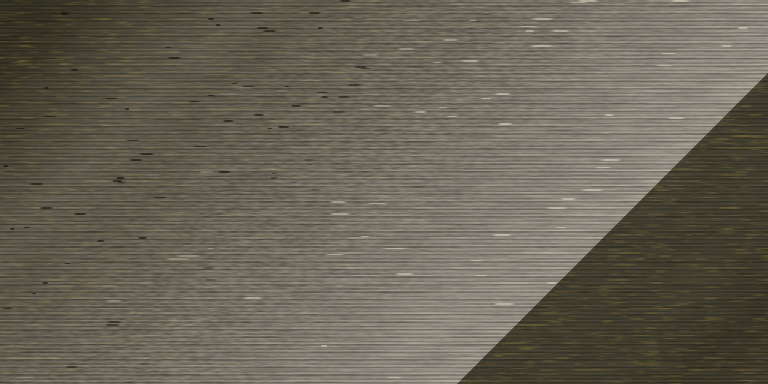
This texture is drawn by a Shadertoy shader. Its source:

```glsl
// Brushed metal threads: thin horizontal lines over a diagonal grey ramp,
// cut by one sharp 45 degree edge into a dark olive corner. Gradient noise
// drawn along single fibers frays the lines; hashed cells scatter dashes.

#define LINE_COUNT 51.0
#define FIBER_COUNT 256.0
#define LINE_CONTRAST 0.22
#define EDGE_POS 1.19
#define RAMP_MID 0.37
#define RAMP_SLOPE 0.158
#define CORNER_TONE 0.235
#define FRAY 0.13
#define GRAIN 0.17
#define GOLD 0.07
#define DASH_RARITY 0.985

float hash1(vec2 p) {
    vec3 q = fract(p.xyx * vec3(0.1031, 0.1030, 0.0973));
    q += dot(q, q.yzx + 33.33);
    return fract((q.x + q.y) * q.z);
}

vec2 gradientAt(vec2 cell) {
    float angle = 6.2832 * hash1(cell);
    return vec2(cos(angle), sin(angle));
}

float gradientNoise(vec2 p) {
    vec2 i = floor(p), f = p - i;
    vec2 u = f * f * f * (f * (f * 6.0 - 15.0) + 10.0);
    vec2 e = vec2(0.0, 1.0);
    float a = dot(gradientAt(i), f);
    float b = dot(gradientAt(i + e.yx), f - e.yx);
    float c = dot(gradientAt(i + e.xy), f - e.xy);
    float d = dot(gradientAt(i + e.yy), f - e.yy);
    return 1.4 * mix(mix(a, b, u.x), mix(c, d, u.x), u.y);
}

float bump(float x, float center, float width) {
    float t = (x - center) / width;
    return exp(-t * t);
}

// Noise that runs along one fiber and changes abruptly between fibers
float fiberNoise(float x, float fiber, float seed) {
    return gradientNoise(vec2(x + 7.3 * hash1(vec2(fiber, seed)), fiber * 0.73 + seed));
}

// Thin line inside a repeating row, smoothed over a pixel
float rowLine(float phase, float center, float soft) {
    float away = abs(fract(phase - center + 0.5) - 0.5);
    return 1.0 - smoothstep(0.11 - soft, 0.11 + soft, away);
}

// Sparse tapered dashes, at most one in each cell of a fiber
float dashes(float x, float fiber, float cellWidth, float seed) {
    float slot = x / cellWidth + hash1(vec2(fiber, seed));
    vec2 cell = vec2(floor(slot), fiber + seed);
    float lit = step(DASH_RARITY, hash1(cell));
    float halfLength = mix(0.12, 0.48, hash1(cell + 71.0));
    return lit * (1.0 - smoothstep(halfLength * 0.4, halfLength, abs(fract(slot) - 0.5)));
}

// Tone across the diagonal, with the soft bands at upper left
float diagonalTone(float d, float corner) {
    float ramp = RAMP_MID + RAMP_SLOPE * d;
    ramp += 0.030 * bump(d, -0.37, 0.10) - 0.045 * bump(d, -0.85, 0.20);
    float dark = CORNER_TONE - 0.025 * bump(d, 1.80, 0.15);
    return mix(ramp, dark, corner);
}

void mainImage(out vec4 fragColor, in vec2 fragCoord) {
    vec2 p = fragCoord / iResolution.y;
    float pixel = 1.0 / iResolution.y;
    float d = p.x - p.y;
    float corner = smoothstep(-0.7 * pixel, 0.7 * pixel, d - EDGE_POS);
    float fiber = floor(p.y * FIBER_COUNT);

    // Broad tone, gently uneven across the diagonal
    float tone = diagonalTone(d, corner);
    tone += 0.012 * gradientNoise(vec2(d * 9.0, p.y * 3.0));
    float light = smoothstep(0.20, 0.55, tone);
    vec3 color = tone * mix(vec3(1.06, 1.0, 0.74), vec3(1.02, 0.985, 0.91), sqrt(light));

    // Each row holds a strong dark line, a weaker one and a pale thread
    float rows = p.y * LINE_COUNT;
    float soft = max(0.02, 0.5 * LINE_COUNT * pixel);
    float lines = 0.25 - rowLine(rows, 0.20, soft) - 0.6 * rowLine(rows, 0.62, soft)
                + 0.45 * rowLine(rows, 0.41, soft);

    // Long fraying and short grain, strongest in the middle band
    float fray = fiberNoise(p.x * 7.0, fiber, 11.0);
    float grain = fiberNoise(p.x * 42.0, fiber, 43.0);
    float roughness = 0.35 + 0.65 * bump(d, 0.25, 0.45) * (1.0 - corner);
    color *= 1.0 + LINE_CONTRAST * lines + FRAY * fray + GRAIN * roughness * grain;

    // Yellow and rust glints on the darker metal
    float glint = fiberNoise(p.x * 15.0, fiber, 97.0);
    float rust = fiberNoise(p.x * 22.0, fiber, 173.0);
    float shade = 1.0 - 0.8 * light;
    color += GOLD * shade * smoothstep(0.20, 0.70, glint) * vec3(1.3, 1.1, 0.1);
    color += GOLD * shade * smoothstep(0.30, 0.75, rust) * vec3(1.2, 0.6, 0.2);

    // Scattered dashes: pale near the bright side, black toward the left
    float pale = dashes(p.x, fiber, 0.08, 13.0) * smoothstep(-0.5, 0.7, d) * (1.0 - corner);
    float black = dashes(p.x, fiber, 0.05, 57.0) * (1.0 - smoothstep(0.0, 0.5, d));
    color = mix(color, vec3(0.80, 0.79, 0.72), 0.70 * pale);
    color = mix(color, vec3(0.08, 0.07, 0.05), 0.65 * black);

    fragColor = vec4(clamp(color, 0.0, 1.0), 1.0);
}
```
